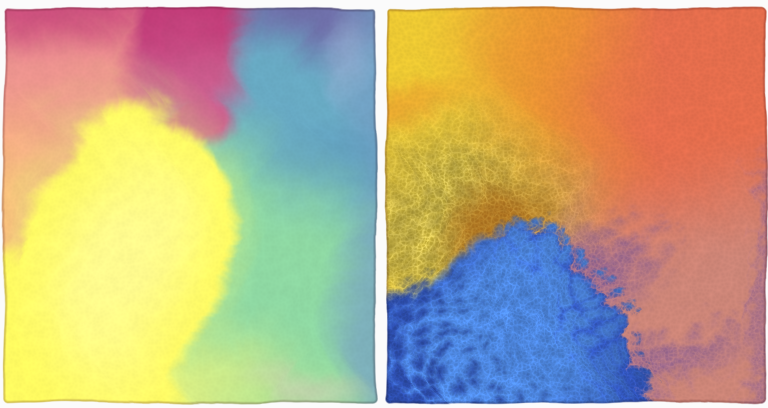
Give the GLSL for this background, as a Shadertoy shader.

```glsl
vec2 hash2(vec2 p) {
    return fract(sin(vec2(dot(p, vec2(127.1, 311.7)), dot(p, vec2(269.5, 183.3)))) * 4375.85);
}

// Cellular noise: distances to the nearest and second nearest seed
vec2 cells(vec2 p) {
    vec2 id = floor(p), f = fract(p), d = vec2(4.0);
    for (int y = -1; y <= 1; y++)
    for (int x = -1; x <= 1; x++) {
        vec2 g = vec2(x, y);
        float l = length(g + hash2(id + g) - f);
        d = l < d.x ? vec2(l, d.x) : vec2(d.x, min(d.y, l));
    }
    return d;
}

// Layered, rotated sines that feather the edges of the washes
vec2 bleed(vec2 p) {
    vec2 offset = vec2(0.0);
    float freq = 9.0;
    for (int i = 0; i < 6; i++) {
        offset += sin(freq * (p.yx + 0.7 * offset) + vec2(1.3, 4.1) * float(i)) / freq;
        p = mat2(0.8, 0.6, -0.6, 0.8) * p;
        freq *= 1.9;
    }
    return offset;
}

// Soft elliptical pool of pigment
float pool(vec2 p, vec2 centre, vec2 radius, float soft) {
    float d = (length((p - centre) / radius) - 1.0) * min(radius.x, radius.y);
    return 1.0 - smoothstep(-soft, soft, d);
}

float boxDistance(vec2 p, vec2 centre, vec2 halfSize) {
    vec2 d = abs(p - centre) - halfSize;
    return length(max(d, 0.0)) + min(max(d.x, d.y), 0.0) - 0.012;
}

vec3 springWash(vec2 p) {
    // Green rising into blue, cooler towards the right
    vec3 col = mix(vec3(0.56, 0.85, 0.64), vec3(0.41, 0.67, 0.77), smoothstep(0.40, 0.74, p.y + 0.3 * (p.x - 0.7)));
    col = mix(col, vec3(0.46, 0.62, 0.77), 0.7 * smoothstep(0.80, 0.93, p.x));
    col = mix(col, vec3(0.36, 0.59, 0.74), 0.5 * pool(p, vec2(0.82, 0.63), vec2(0.13, 0.07), 0.07));
    col = mix(col, vec3(0.44, 0.38, 0.64), 0.8 * pool(p, vec2(0.76, 1.0), vec2(0.15, 0.11), 0.08));
    col = mix(col, vec3(0.62, 0.70, 0.84), 0.5 * pool(p, vec2(0.87, 0.90), vec2(0.05, 0.09), 0.04));

    // Peach on the left, magenta across the top
    vec3 peach = mix(vec3(0.98, 0.74, 0.49), vec3(0.93, 0.58, 0.56), smoothstep(0.5, 0.85, p.y));
    col = mix(col, peach, 1.0 - smoothstep(0.33, 0.47, p.x));
    float magenta = max(pool(p, vec2(0.48, 0.91), vec2(0.15, 0.23), 0.05),
                        pool(p, vec2(0.485, 0.70), vec2(0.085, 0.075), 0.03));
    magenta = max(magenta, 0.75 * smoothstep(0.84, 1.0, p.y) * (1.0 - smoothstep(0.5, 0.65, p.x)));
    col = mix(col, mix(vec3(0.80, 0.37, 0.56), vec3(0.76, 0.23, 0.47), smoothstep(0.75, 0.97, p.y)), magenta);

    // Yellow spreads along the foot and fills the bright dome
    float foot = (1.0 - smoothstep(0.04, 0.24, p.y)) * (1.0 - smoothstep(0.42, 0.95, p.x));
    col = mix(col, vec3(0.86, 0.94, 0.52), foot);
    col = mix(col, vec3(0.80, 0.80, 0.70), 0.6 * pool(p, vec2(0.76, 0.06), vec2(0.10, 0.04), 0.04));
    col = mix(col, vec3(0.88, 0.95, 0.48), 0.35 * pool(p, vec2(0.30, 0.38), vec2(0.29, 0.42), 0.06));
    float dome = max(pool(p, vec2(0.30, 0.37), vec2(0.25, 0.375), 0.018),
                     pool(p, vec2(0.12, 0.10), vec2(0.34, 0.31), 0.04));
    dome = max(dome, pool(p, vec2(0.32, 0.70), vec2(0.09, 0.075), 0.03));
    return mix(col, vec3(1.0, 0.985, 0.38 + 0.18 * pool(p, vec2(0.30, 0.36), vec2(0.15, 0.25), 0.13)), dome);
}

vec3 sunsetWash(vec2 p, float web, float mottle) {
    // Yellow through orange to red, with mauve below
    vec3 col = mix(vec3(0.93, 0.79, 0.20), vec3(0.92, 0.58, 0.20), smoothstep(1.05, 1.38, p.x));
    col = mix(col, vec3(0.90, 0.43, 0.30), smoothstep(1.30, 1.65, p.x + 0.2 * (0.8 - p.y)));
    col = mix(col, vec3(0.92, 0.60, 0.18), 0.6 * pool(p, vec2(0.99, 0.74), vec2(0.13, 0.04), 0.04));
    float low = 1.0 - smoothstep(0.30, 0.70, p.y);
    col = mix(col, vec3(0.80, 0.53, 0.48), 0.95 * low * smoothstep(1.28, 1.42, p.x));

    // Granulated olive and brown
    vec3 olive = mix(vec3(0.66, 0.59, 0.20), vec3(0.82, 0.75, 0.36), web) * (1.0 + 0.25 * mottle);
    col = mix(col, olive, 0.9 * pool(p, vec2(1.09, 0.46), vec2(0.28, 0.19), 0.12));
    vec3 brown = mix(vec3(0.66, 0.41, 0.10), vec3(0.72, 0.50, 0.16), web);
    col = mix(col, brown, 0.9 * pool(p, vec2(1.20, 0.43), vec2(0.12, 0.10), 0.06));

    // Violet fringe and patches
    vec3 violet = mix(vec3(0.53, 0.36, 0.57), vec3(0.66, 0.45, 0.56), web);
    vec2 q = p + 0.07 * mottle;
    col = mix(col, violet, 0.85 * pool(q, vec2(1.47, 0.35), vec2(0.10, 0.10), 0.08));
    col = mix(col, violet, 0.85 * pool(q, vec2(1.66, 0.15), vec2(0.12, 0.045), 0.05));
    col = mix(col, violet, 0.55 * smoothstep(1.82, 1.88, q.x) * (1.0 - smoothstep(0.5, 0.68, p.y)));

    // Blue mound with pigment gathered at its flanks
    q = p + 0.05 * mottle + 0.012 * (web - 0.4);
    float mound = max(pool(q, vec2(1.285, 0.0), vec2(0.33, 0.425), 0.018),
                      pool(q, vec2(1.03, 0.02), vec2(0.33, 0.29), 0.045));
    float heart = pool(p + 0.2 * mottle, vec2(1.28, 0.17), vec2(0.23, 0.25), 0.10);
    vec3 blue = mix(vec3(0.18, 0.31, 0.69), vec3(0.30, 0.52, 0.86), heart);
    return mix(col, blue * (0.93 + 0.17 * web + 0.2 * mottle), mound);
}

void mainImage(out vec4 fragColor, in vec2 fragCoord) {
    vec2 p = fragCoord / iResolution.xy * vec2(1.882, 1.0);
    vec2 flow = bleed(p);
    float mottle = cells(26.0 * p + 7.0 * flow).x - 0.45;
    vec2 wet = p + 0.26 * flow + 0.006 * mottle;

    // Thin granulation lines, thinning out from patch to patch
    vec2 coarse = cells(58.0 * p + 10.0 * flow);
    vec2 fine = cells(105.0 * p.yx + 6.0 * flow);
    float web = 0.6 * (1.0 - smoothstep(0.0, 0.4, coarse.y - coarse.x))
              + 0.5 * (1.0 - smoothstep(0.0, 0.6, fine.y - fine.x));
    web = mix(0.4, web, 0.75 + 0.5 * mottle);

    // Two sheets with slightly uneven borders
    float wobble = 0.022 * (flow.x + flow.y);
    float leftSheet = boxDistance(p, vec2(0.466, 0.497), vec2(0.446, 0.473)) + wobble;
    float rightSheet = boxDistance(p, vec2(1.411, 0.497), vec2(0.454, 0.473)) + wobble;
    bool onLeft = p.x < 0.934;
    float d = onLeft ? leftSheet : rightSheet;
    vec3 paint = onLeft ? springWash(wet) : sunsetWash(wet, web, mottle);

    // Paper tooth, slow tonal drift and a darker drying line
    paint *= 1.0 + (onLeft ? 0.025 : 0.06) * (fine.x - 0.45) + 0.03 * mottle + 0.18 * flow.x * flow.y;
    paint *= mix(vec3(1.0), vec3(0.82, 0.76, 0.78), smoothstep(-0.008, -0.001, d));
    float pixel = 1.0 / iResolution.y;
    vec3 col = mix(vec3(0.985), paint, 1.0 - smoothstep(-pixel, pixel, d));
    fragColor = vec4(clamp(col, 0.0, 1.0), 1.0);
}
```
